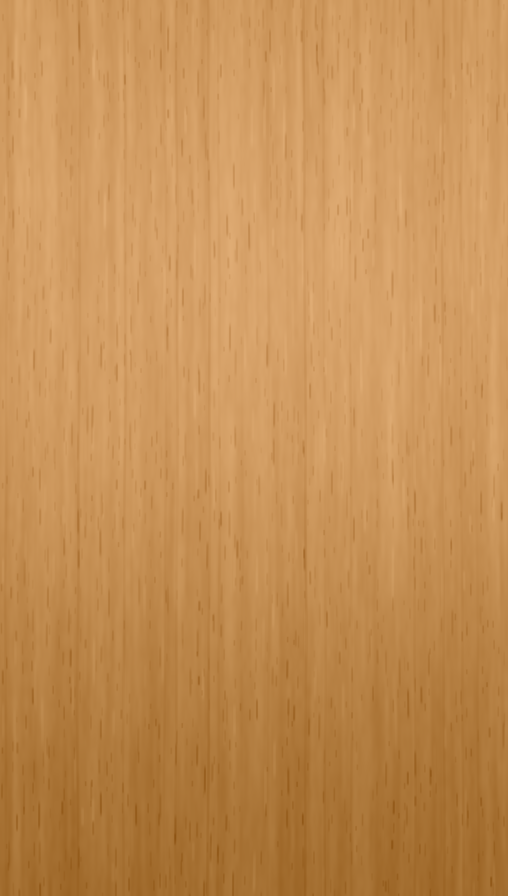
Reproduce this texture procedurally as a Shadertoy shader.

```glsl
// Straight-grained honey-coloured wood veneer under a soft light from above.
// Stretched noise layers make the vertical streaks, cellular dashes make the
// pores, and a smooth gradient darkens the sheet toward its lower end.

const vec3 SHADE_COLOR = vec3(0.620, 0.410, 0.165);
const vec3 TAN_COLOR   = vec3(0.790, 0.578, 0.343);
const vec3 GLOW_COLOR  = vec3(0.842, 0.634, 0.412);
const vec3 GRAIN_TINT  = vec3(0.85, 1.00, 1.10);   // streaks shift blue most
const vec2 GLOW_CENTER = vec2(0.52, 0.71);         // in fractions of the canvas
const vec2 GLOW_SIZE   = vec2(0.75, 0.27);
const float BROAD_STRENGTH = 0.022;
const float FINE_STRENGTH  = 0.046;
const float FIBER_STRENGTH = 0.034;
const float LINE_STRENGTH  = 0.050;
const float PORE_STRENGTH  = 0.085;

float hash(vec2 p) {
    vec3 q = fract(vec3(p.xyx) * 0.1031);
    q += dot(q, q.yzx + 33.33);
    return fract((q.x + q.y) * q.z);
}

float valueNoise(vec2 p) {
    vec2 cell = floor(p);
    vec2 f = fract(p);
    f = f * f * (3.0 - 2.0 * f);
    float low  = mix(hash(cell), hash(cell + vec2(1.0, 0.0)), f.x);
    float high = mix(hash(cell + vec2(0.0, 1.0)), hash(cell + 1.0), f.x);
    return mix(low, high, f.y);
}

// Centred noise, stretched along the grain
float streak(vec2 p, vec2 frequency, float seed) {
    return valueNoise(p * frequency + seed) - 0.5;
}

// One tapered dash per cell, in columns shifted by random amounts
float dashes(vec2 p, vec2 frequency, float halfWidth, float share, float seed) {
    vec2 g = p * frequency;
    float column = floor(g.x);
    g.y += 17.0 * hash(vec2(column, seed));
    vec2 cell = vec2(column, floor(g.y));
    float center = mix(0.3, 0.7, hash(cell + seed + 3.1));
    float reach = mix(0.15, 0.48, hash(cell + seed + 7.7));
    float across = abs(fract(g.x) - center) / frequency.x;
    float along = abs(fract(g.y) - 0.5);
    float shape = 1.0 - smoothstep(0.3 * halfWidth, 1.6 * halfWidth, across);
    shape *= 1.0 - smoothstep(0.5 * reach, reach, along);
    float pick = hash(cell + seed + 13.3);
    return shape * step(pick, share) * mix(0.35, 1.0, pick / share);
}

// Long, thin, dark growth lines that fade in and out
float growthLines(vec2 p) {
    float x = p.x * 42.0;
    float column = floor(x);
    float center = mix(0.15, 0.85, hash(vec2(column, 51.0)));
    float across = abs(fract(x) - center) / 42.0;
    float fade = 0.35 + 0.65 * valueNoise(vec2(column * 5.0, p.y * 5.0));
    float weight = hash(vec2(column, 83.0));
    return (1.0 - smoothstep(0.0004, 0.0024, across)) * fade * weight;
}

vec3 lighting(vec2 uv) {
    vec3 color = mix(SHADE_COLOR, TAN_COLOR, smoothstep(-0.12, 0.60, uv.y));
    vec2 d = (uv - GLOW_CENTER) / GLOW_SIZE;
    return mix(color, GLOW_COLOR, exp(-dot(d, d)));
}

void mainImage(out vec4 fragColor, in vec2 fragCoord) {
    vec2 uv = fragCoord / iResolution.xy;
    vec2 p = fragCoord / iResolution.y;

    // Slight drift keeps the grain from being perfectly straight
    p.x += 0.0012 * sin(p.y * 5.0 + p.x * 9.0) + 0.0004 * sin(p.y * 23.0 + p.x * 31.0);

    // Broad bands, fine streaks and short fibers
    float grain = BROAD_STRENGTH * streak(p, vec2(28.0, 0.8), 11.0);
    grain += FINE_STRENGTH * streak(p, vec2(105.0, 2.2), 37.0);
    grain += FIBER_STRENGTH * streak(p, vec2(230.0, 14.0), 71.0);
    grain += 0.5 * FIBER_STRENGTH * streak(p, vec2(260.0, 70.0), 95.0);

    // Dark lines and pores, plus a few pale flecks
    grain -= LINE_STRENGTH * growthLines(p);
    grain -= PORE_STRENGTH * dashes(p, vec2(120.0, 24.0), 0.0012, 0.20, 5.0);
    grain -= 0.6 * PORE_STRENGTH * dashes(p, vec2(170.0, 44.0), 0.0010, 0.22, 29.0);
    grain += 0.4 * PORE_STRENGTH * dashes(p, vec2(90.0, 12.0), 0.0015, 0.25, 61.0);

    vec3 color = lighting(uv) + GRAIN_TINT * (grain + 0.006);
    fragColor = vec4(clamp(color, 0.0, 1.0), 1.0);
}
```
